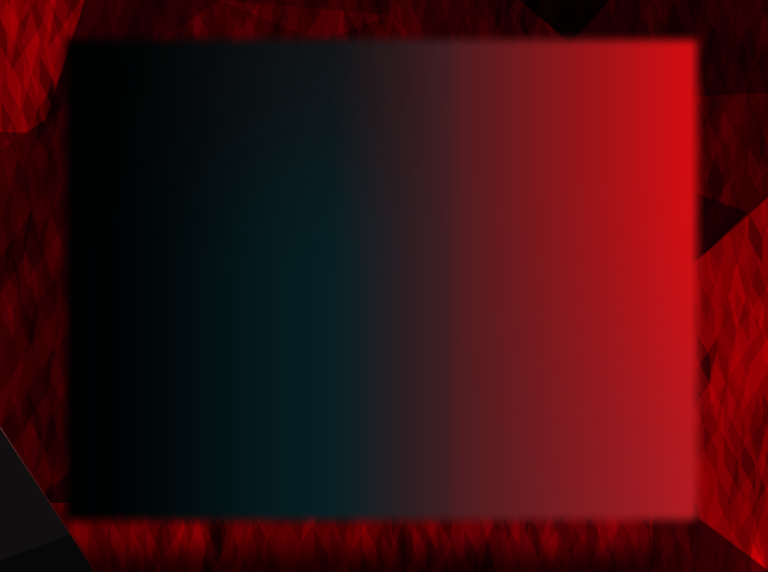
A Shadertoy shader for this background:

```glsl
// A softly blurred teal-to-scarlet panel over a frame of dark red faceted shards.

const vec2 PANEL_MIN = vec2(0.086, 0.091);
const vec2 PANEL_MAX = vec2(0.908, 0.931);
const vec2 PANEL_BLUR = vec2(0.012, 0.016);

const vec3 BLACK = vec3(0.0, 0.004, 0.005);
const vec3 TEAL = vec3(0.022, 0.125, 0.145);
const vec3 SMOKE = vec3(0.065, 0.08, 0.09);
const vec3 PLUM = vec3(0.28, 0.115, 0.13);
const vec3 SCARLET = vec3(0.83, 0.05, 0.07);
const vec3 ROSE = vec3(0.70, 0.10, 0.13);

const vec3 CRIMSON = vec3(0.46, 0.0, 0.012);
const vec3 GARNET = vec3(0.27, 0.0, 0.012);
const vec3 MAROON = vec3(0.14, 0.0, 0.008);
const vec3 CHARCOAL = vec3(0.065, 0.055, 0.06);
const vec3 PINK = vec3(0.75, 0.38, 0.40);

const float SHARD_STRENGTH = 0.32;
const float GRAIN_CELLS = 420.0;

float hash(vec2 p) {
    p = fract(p * vec2(123.34, 345.45));
    p += dot(p, p + 34.35);
    return fract(p.x * p.y);
}

float ramp(float a, float b, float x) {
    return clamp((x - a) / (b - a), 0.0, 1.0);
}

// Smooth half-plane: one to the left of the line from a to b.
float leftOf(vec2 p, vec2 a, vec2 b) {
    vec2 d = normalize(b - a);
    float dist = d.x * (p.y - a.y) - d.y * (p.x - a.x);
    float soft = 1.2 / iResolution.y;
    return smoothstep(-soft, soft, dist);
}

// Triangle with counter-clockwise corners.
float triangle(vec2 p, vec2 a, vec2 b, vec2 c) {
    return leftOf(p, a, b) * leftOf(p, b, c) * leftOf(p, c, a);
}

// Scattered slender diamonds, in layers of different slant.
float shards(vec2 p) {
    float sum = 0.0;
    for (int i = 0; i < 3; i++) {
        float layer = float(i);
        float x = p.x * (28.0 + 9.0 * layer) + p.y * (layer - 1.0) * 9.0;
        float column = floor(x);
        float y = p.y * (6.0 + 2.5 * layer) + hash(vec2(column, layer));
        float width = 0.42 * (1.0 - abs(2.0 * fract(y) - 1.0));
        float shape = smoothstep(-0.05, 0.05, width - abs(fract(x) - 0.5));
        sum += shape * (hash(vec2(column, floor(y) + 7.0 * layer)) - 0.5);
    }
    return sum;
}

vec3 frameColor(vec2 p) {
    // Left side, from the top down
    vec3 c = mix(GARNET, CRIMSON, leftOf(p, vec2(0.0, 0.769), vec2(0.086, 0.767)));
    c = mix(c, GARNET * 0.75, leftOf(p, vec2(0.086, 0.589), vec2(0.0, 0.432)));
    c = mix(c, MAROON, leftOf(p, vec2(0.086, 0.476), vec2(0.0, 0.274)));

    // Top side, from left to right
    c = mix(c, MAROON, leftOf(p, vec2(0.11, 1.0), vec2(0.086, 0.90)));
    c = mix(c, GARNET * 0.75, leftOf(p, vec2(0.286, 1.0), vec2(0.21, 0.93)));
    c = mix(c, GARNET, triangle(p, vec2(0.286, 1.0), vec2(0.417, 0.927), vec2(0.508, 0.974)));
    c = mix(c, MAROON * 1.2, leftOf(p, vec2(0.508, 0.974), vec2(0.55, 0.92)));
    c = mix(c, MAROON * 0.85, leftOf(p, vec2(0.794, 1.0), vec2(0.742, 0.939)));
    c = mix(c, BLACK, 0.85 * triangle(p, vec2(0.677, 1.0), vec2(0.742, 0.925), vec2(0.794, 1.0)));

    // Right side
    float rightSide = step(0.85, p.x);
    c = mix(c, GARNET * 0.75, rightSide * leftOf(p, vec2(1.0, 0.838), vec2(0.9, 0.832)));
    c = mix(c, MAROON * 0.7, triangle(p, vec2(0.9, 0.535), vec2(0.974, 0.629), vec2(0.9, 0.665)));
    c = mix(c, CRIMSON * 1.08, rightSide * leftOf(p, vec2(1.0, 0.655), vec2(0.9, 0.535)));

    // Bottom side, fading towards its edge
    float bottom = (1.0 - step(0.12, p.y)) * (1.0 - step(0.908, p.x));
    vec3 floorColor = mix(GARNET * 1.3, CRIMSON, leftOf(p, vec2(0.534, 0.0), vec2(0.599, 0.091)));
    floorColor = mix(CRIMSON * 0.75, floorColor, leftOf(p, vec2(0.599, 0.091), vec2(0.534, 0.0)));
    c = mix(c, floorColor * mix(0.35, 1.0, smoothstep(0.0, 0.07, p.y)), bottom);
    c = mix(c, MAROON * 1.5, rightSide * leftOf(p, vec2(1.0, 0.003), vec2(0.908, 0.096)));

    c *= 1.0 + SHARD_STRENGTH * 2.0 * shards(p);

    // Folded corner: grainy pink fan over charcoal
    vec2 apex = vec2(0.0, 0.253);
    float below = leftOf(p, vec2(0.086, 0.240), apex) * (1.0 - step(0.125, p.x));
    float glow = exp(-length(p - apex) * 11.0);
    float grain = 0.8 + 0.4 * hash(floor(p * GRAIN_CELLS));
    vec3 fan = mix(CRIMSON * 0.8, PINK, glow) * grain;
    c = mix(c, fan, below * leftOf(p, vec2(0.124, 0.0), apex) * smoothstep(-0.02, 0.1, p.y));
    float fold = leftOf(p, apex, vec2(0.124, 0.0));
    c = mix(c, fan, below * (1.0 - fold));
    vec3 underside = CHARCOAL * mix(0.5, 1.0, leftOf(p, vec2(0.0, 0.02), vec2(0.08, 0.06)));
    return mix(c, underside, leftOf(p, vec2(0.124, 0.0), apex));
}

vec3 panelColor(vec2 p) {
    vec3 cool = mix(TEAL, SMOKE, smoothstep(0.5, 0.95, p.y));
    vec3 warm = mix(ROSE, SCARLET, smoothstep(0.08, 0.7, p.y));
    vec3 c = mix(BLACK, cool, smoothstep(0.1, 0.45, p.x));
    c = mix(c, PLUM, ramp(0.43, 0.6, p.x));
    return mix(c, warm, ramp(0.58, 0.9, p.x));
}

void mainImage(out vec4 fragColor, in vec2 fragCoord) {
    vec2 p = fragCoord / iResolution.xy;
    vec2 inside = smoothstep(PANEL_MIN - PANEL_BLUR, PANEL_MIN + PANEL_BLUR, p)
                * (1.0 - smoothstep(PANEL_MAX - PANEL_BLUR, PANEL_MAX + PANEL_BLUR, p));
    fragColor = vec4(mix(frameColor(p), panelColor(p), inside.x * inside.y), 1.0);
}
```
